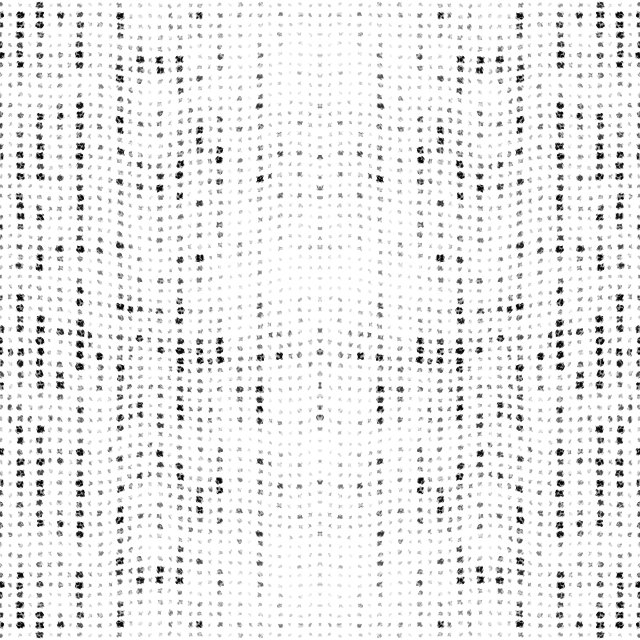
Write a Shadertoy shader that draws this pattern.

```glsl
// Worn black weave on white: 64 thread columns by 62 rows of ragged ink dabs.
// Columns mirror about the centre line; outer rows mirror top to bottom.
// Thread weight, runs along each thread and soft density bands set each dab.

float hash(vec2 p) {
    vec3 q = fract(p.xyx * vec3(0.1031, 0.1030, 0.0973));
    q += dot(q, q.yzx + 33.33);
    return fract((q.x + q.y) * q.z);
}

float bump(float x, float width) {
    return exp(-x * x / (width * width));
}

// Distance to the nearest scattered point, for the mottled ink.
float cellular(vec2 p) {
    vec2 cell = floor(p);
    float nearest = 2.0;
    for (int j = -1; j <= 1; j++) {
        for (int i = -1; i <= 1; i++) {
            vec2 id = cell + vec2(i, j);
            vec2 point = id + vec2(hash(id), hash(id + 71.3));
            nearest = min(nearest, length(point - p));
        }
    }
    return nearest;
}

// Ink carried by each thread, from the centre line outward.
float threadWeight(float column) {
    float strong[17] = float[17](
        0.50, 0.34, 0.42, 0.82, 0.54, 0.58, 0.68, 0.82, 0.52,
        0.50, 0.76, 0.40, 0.92, 0.50, 0.86, 0.72, 0.66);
    int i = int(column);
    float fine = 0.20 + 0.24 * hash(vec2(column, 5.0));
    return i % 2 == 0 ? strong[clamp(i / 2, 0, 16)] : fine;
}

// Broad bands and bare patches over the cloth.
float density(float side, float y) {
    float bare = bump(y - 0.56, 0.05) + bump(y - 0.31, 0.04)
               + bump(min(y, 1.0 - y) - 0.09, 0.05);
    float d = mix(0.72, 1.0, smoothstep(0.0, 0.3, side));
    d *= 1.0 - 0.65 * min(bare, 1.0) * bump(side, 0.24);
    return d * (1.0 + 0.35 * bump(y - 0.45, 0.06));
}

void mainImage(out vec4 fragColor, in vec2 fragCoord) {
    vec2 uv = fragCoord / iResolution.xy;
    float side = abs(uv.x - 0.5);

    // Gently bent rows; the middle band sags toward the centre.
    float bend = sin(6.2832 * uv.y)
               * (0.45 * sin(side * 17.0 + 0.6) + 0.2 * sin(side * 41.0));
    float sag = 0.65 * bump(uv.y - 0.5, 0.15) * sin(side * 12.0 - 1.0);
    float v = uv.y * 62.0 + bend + sag;
    float u = side * 64.0;

    float column = floor(u + 0.5);
    float row = floor(v);
    float mirrored = min(row, 61.0 - row);
    float seedRow = abs(row - 30.5) > 13.0 ? mirrored : row + 100.0;
    vec2 seed = vec2(column, seedRow);
    vec2 local = vec2(u - column, v - row - 0.5);
    if (row > 30.5 && seedRow < 100.0) local.y = -local.y;

    // Dab strength: thread, row, slow runs along the thread, and chance.
    float phase = 40.0 * hash(vec2(column, 17.0));
    float run = 0.5 + 0.28 * sin(seedRow * 0.55 + phase)
                    + 0.22 * sin(seedRow * 1.17 + phase * 1.7);
    float rowInk = 0.4 + 0.6 * hash(vec2(seedRow, 31.0));
    float chance = 0.3 + 0.7 * hash(seed + 3.7);
    float strength = 3.0 * threadWeight(column) * density(side, uv.y)
                   * rowInk * (0.28 + 0.72 * run) * chance;
    strength = min(strength, 1.0);

    // Ragged rounded box, wider on the strong threads.
    bool isStrong = mod(column, 2.0) < 0.5;
    vec2 halfSize = vec2(isStrong ? 0.17 : 0.13, 0.13)
                  + strength * vec2(isStrong ? 0.24 : 0.14, 0.21);
    halfSize.x *= 0.8 + 0.25 * hash(seed + 9.1);
    vec2 jitter = vec2(hash(seed + 21.0), hash(seed + 47.0)) - 0.5;
    local -= jitter * 0.16;
    float corner = 0.6 * min(halfSize.x, halfSize.y);
    vec2 q = abs(local) - halfSize + corner;
    float dist = length(max(q, 0.0)) + min(max(q.x, q.y), 0.0) - corner;
    float rough = 30.0 * hash(seed + 63.0);
    dist += 0.05 * sin(local.x * 9.0 + rough) * sin(local.y * 11.0 + rough * 1.3)
          + 0.03 * sin(local.x * 17.0 - local.y * 13.0 + rough);

    // Dry, uneven ink.
    float speck = cellular(local * 3.2 + seed * 7.0);
    float mottle = mix(1.0, 0.4, smoothstep(0.3, 0.8, speck));
    float ink = smoothstep(0.07, -0.13, dist) * mottle
              * (0.12 + 0.85 * strength);
    fragColor = vec4(vec3(1.0 - ink), 1.0);
}
```
